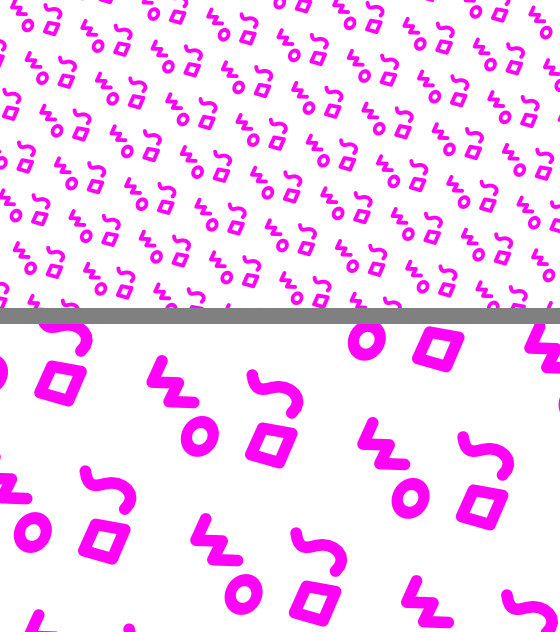
Top: the whole. Bottom: its middle third, enlarged.
A Shadertoy shader for this pattern:

```glsl
const float VIEW_HEIGHT = 422.0;           // design units per canvas height
const vec3 PAPER = vec3(1.0);
const vec3 INK = vec3(1.0, 0.01, 0.968);
const float HALF_STROKE = 2.65;
const vec2 STEP_ACROSS = vec2(96.27, 28.3);  // skewed lattice, y points down
const vec2 STEP_DOWN = vec2(20.0, 72.2);
const vec2 ORIGIN = vec2(38.2, 34.9);        // ring centre of one motif
const vec2 MOTIF_CENTRE = vec2(14.0, -11.0); // measured from the ring
const float RING_RADIUS = 6.3;
const int CURVE_STEPS = 8;

const vec2 ZIGZAG[5] = vec2[5](
    vec2(-17.3, -34.5), vec2(-21.7, -24.8), vec2(-9.8, -24.4),
    vec2(-14.0, -15.9), vec2(-2.8, -15.5));
const vec2 BOX[4] = vec2[4](
    vec2(28.7, -3.7), vec2(42.0, -1.3), vec2(36.3, 12.0), vec2(23.3, 8.3));

float segment(vec2 p, vec2 a, vec2 b) {
    vec2 pa = p - a, ba = b - a;
    return length(pa - ba * clamp(dot(pa, ba) / dot(ba, ba), 0.0, 1.0));
}

vec2 bezier(vec2 a, vec2 b, vec2 c, vec2 d, float t) {
    float s = 1.0 - t;
    return s * s * s * a + 3.0 * s * t * (s * b + t * c) + t * t * t * d;
}

float curve(vec2 p, vec2 a, vec2 b, vec2 c, vec2 d) {
    float dist = 1e3;
    vec2 previous = a;
    for (int i = 1; i <= CURVE_STEPS; i++) {
        vec2 next = bezier(a, b, c, d, float(i) / float(CURVE_STEPS));
        dist = min(dist, segment(p, previous, next));
        previous = next;
    }
    return dist;
}

// Distance to the centre lines of the four strokes
float motif(vec2 p) {
    // Slightly slanted oval ring
    vec2 oval = vec2(p.x + 0.12 * p.y, p.y) * vec2(1.04, 0.96);
    float dist = abs(length(oval) - RING_RADIUS);

    for (int i = 0; i < 4; i++) {
        dist = min(dist, segment(p, ZIGZAG[i], ZIGZAG[i + 1]));
        dist = min(dist, segment(p, BOX[i], BOX[(i + 1) % 4]));
    }

    // Squiggle: a shallow dip followed by a hook
    vec2 joint = vec2(33.0, -22.3);
    dist = min(dist, curve(p, vec2(24.0, -28.0), vec2(25.0, -20.0), vec2(29.0, -21.3), joint));
    return min(dist, curve(p, joint, vec2(41.0, -24.5), vec2(49.0, -17.0), vec2(42.0, -10.7)));
}

void mainImage(out vec4 fragColor, in vec2 fragCoord) {
    float pixel = VIEW_HEIGHT / iResolution.y;
    vec2 p = vec2(fragCoord.x, iResolution.y - fragCoord.y) * pixel;

    // Fold the plane into one lattice cell around the motif centre
    mat2 lattice = mat2(STEP_ACROSS, STEP_DOWN);
    vec2 cell = inverse(lattice) * (p - ORIGIN - MOTIF_CENTRE);
    vec2 local = lattice * (cell - floor(cell + 0.5)) + MOTIF_CENTRE;

    // Neighbouring motifs reach into this cell
    float dist = 1e3;
    for (int y = -1; y <= 1; y++)
        for (int x = -1; x <= 1; x++)
            dist = min(dist, motif(local - lattice * vec2(x, y)));

    float coverage = clamp(0.5 - (dist - HALF_STROKE) / pixel, 0.0, 1.0);
    fragColor = vec4(mix(PAPER, INK, coverage), 1.0);
}
```
